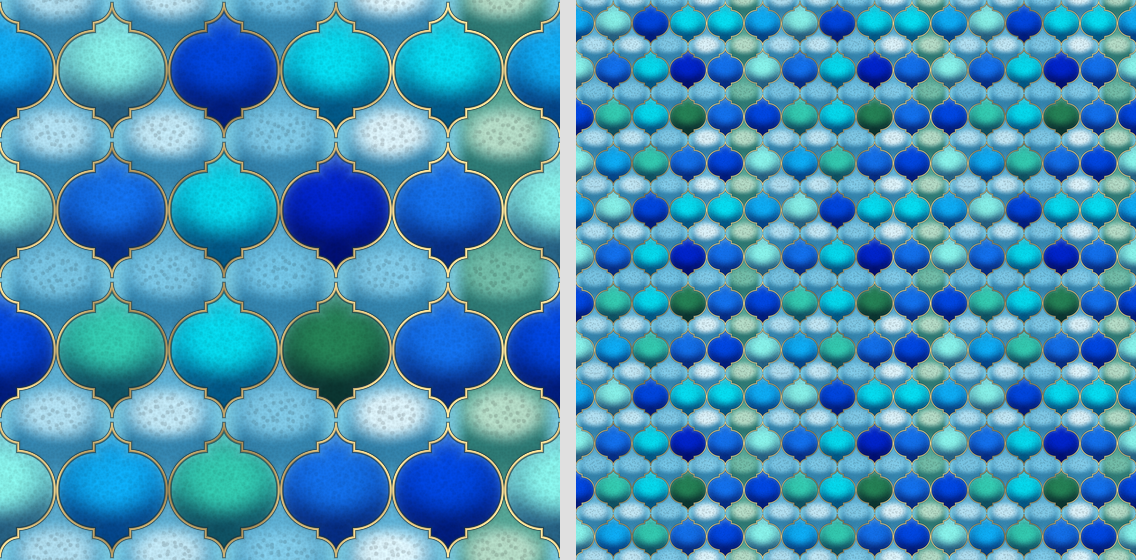
Left: one tile. Right: repeated 3 by 3.
Write a Shadertoy shader that draws this pattern.

```glsl
// Glazed ogee lantern tiles with gold outlines over a paler glazed ground, five across and four down.
const float TAU = 6.2831853;

vec2 hash2(vec2 p) {
    return fract(sin(vec2(dot(p, vec2(127.1, 311.7)), dot(p, vec2(269.5, 183.3)))) * 4375.85);
}

// Cellular noise wrapping over the unit square: distance to the nearest point
float cells(vec2 uv, float count) {
    vec2 p = uv * count, id = floor(p);
    float nearest = 2.0;
    for (int j = -1; j <= 1; j++)
        for (int i = -1; i <= 1; i++) {
            vec2 n = id + vec2(i, j);
            nearest = min(nearest, length(n + hash2(mod(n, count)) - p));
        }
    return nearest;
}

// Layered sines with whole frequencies, for cloudy glaze
float clouds(vec2 uv) {
    float sum = 0.0;
    for (float k = 1.0; k < 5.0; k++) {
        vec2 f = floor(vec2(3.0, 4.0) * k + 2.0 * sin(k * vec2(2.0, 5.0)));
        sum += sin(TAU * f.x * uv.x + k + 1.5 * sin(TAU * f.y * uv.y + k * k)) / k;
    }
    return sum * 0.5;
}

// Rounded belly, stepped shoulders and concave pointed spires
float lanternDistance(vec2 p) {
    p = abs(p);
    vec2 q = p - vec2(0.488, 0.350) + 0.34;
    float belly = length(max(q, 0.0)) + min(max(q.x, q.y), 0.0) - 0.34;
    float scoop = 0.1775 - length(p - vec2(0.176, 0.599));
    float spire = max(max(p.x - 0.163, p.y - 0.592), scoop);
    return min(belly, spire);
}

vec3 lanternGlaze(vec2 p, float d, int index) {
    const vec3 glazes[8] = vec3[8](
        vec3(0.0, 0.14, 0.80), vec3(0.0, 0.27, 0.87), vec3(0.07, 0.43, 0.91), vec3(0.05, 0.66, 0.94),
        vec3(0.02, 0.85, 0.93), vec3(0.52, 0.93, 0.90), vec3(0.20, 0.79, 0.69), vec3(0.14, 0.50, 0.33));
    // Rows run from the bottom up
    const int order[20] = int[20](5, 3, 6, 2, 1,  1, 6, 4, 7, 2,  5, 2, 4, 0, 2,  3, 5, 1, 4, 4);
    vec3 glaze = glazes[order[index]];
    float shade = smoothstep(0.12, 0.48, length((p - vec2(0.0, 0.10)) * vec2(0.95, 1.1)));
    float low = smoothstep(0.15, -0.35, p.y);
    vec3 col = mix(glaze, glaze * vec3(0.28, 0.40, 0.56), shade * (0.35 + 0.65 * low));
    // Pale haze in the upper spire and along the rim
    vec3 haze = mix(glaze, vec3(0.62, 0.89, 0.95), 0.65);
    col = mix(col, haze, 0.55 * smoothstep(0.25, 0.58, p.y));
    return mix(col, haze, 0.6 * exp(d * 24.0) * smoothstep(-0.5, 0.2, p.y));
}

vec3 groundGlaze(vec2 p, float column, float row, float cloud, float spots) {
    const float paleness[5] = float[5](0.6, 0.75, 0.15, 1.0, 0.75);
    float green = step(3.5, column);
    float pale = paleness[int(column)] * (row == 2.0 ? 0.15 : 1.0);
    vec3 light = mix(vec3(0.43, 0.75, 0.88), vec3(0.40, 0.72, 0.64), green);
    vec3 dark = mix(vec3(0.20, 0.51, 0.67), vec3(0.18, 0.48, 0.46), green);
    vec3 white = mix(vec3(0.85, 0.94, 0.97), vec3(0.80, 0.90, 0.82), green);
    // Soft bright core above a dark lower band
    float r = length((p - vec2(0.0, 0.06)) * vec2(0.85, 1.35)) + 0.025 * cloud;
    float core = 1.0 - smoothstep(0.14, 0.42, r);
    float band = smoothstep(0.25, -0.22, p.y) * smoothstep(-0.68, -0.3, p.y);
    vec3 col = mix(light, dark, 0.3 + 0.7 * band);
    col = mix(col, mix(light, white, pale), core);
    col *= 1.0 - 0.13 * spots * core;
    // Shared pale colour where neighbours meet
    return mix(col, vec3(0.50, 0.81, 0.90), 0.95 * smoothstep(0.30, 0.5, abs(p.x)));
}

void mainImage(out vec4 fragColor, in vec2 fragCoord) {
    vec2 uv = fragCoord / iResolution.xy;
    float pixel = 5.0 / min(iResolution.x, iResolution.y);
    vec2 grid = uv * vec2(5.0, 4.0);

    // Lanterns on the grid, ground tiles half a step away
    vec2 lanternId = vec2(floor(grid.x + 0.5), floor(grid.y));
    vec2 p = (grid - lanternId - vec2(0.0, 0.5)) * vec2(1.0, 1.25);
    lanternId = mod(lanternId, vec2(5.0, 4.0));
    vec2 groundId = vec2(floor(grid.x), floor(grid.y + 0.5));
    vec2 g = (grid - groundId - vec2(0.5, 0.0)) * vec2(1.0, 1.25);
    groundId = mod(groundId, vec2(5.0, 4.0));

    float d = lanternDistance(p);
    float cloud = clouds(uv);
    float spots = 1.0 - smoothstep(0.16, 0.38, cells(uv, 75.0));
    float grain = cells(uv, 190.0) - 0.45;

    vec3 ground = groundGlaze(g, groundId.x, groundId.y, cloud, spots);
    ground *= 1.0 - 0.12 * exp(-max(d, 0.0) * 45.0);
    vec3 lantern = lanternGlaze(p, d, int(lanternId.x + 5.0 * lanternId.y));
    lantern *= 1.0 - 0.05 * spots;
    vec3 col = mix(lantern, ground, smoothstep(-pixel, pixel, d));
    col *= 1.0 + 0.025 * cloud + 0.10 * grain;

    // Dark seat below a worn gold line, lit along its middle
    float seat = 1.0 - smoothstep(0.014, 0.016 + pixel, abs(d + 0.002));
    col = mix(col, vec3(0.10, 0.19, 0.22), 0.65 * seat);
    float tone = 0.68 - 0.30 * cos(TAU * (uv.x - 0.35)) + 0.14 * sin(TAU * (3.0 * uv.x + 7.0 * uv.y));
    vec3 gold = mix(vec3(0.47, 0.39, 0.24), vec3(0.94, 0.84, 0.57), clamp(tone, 0.0, 1.0));
    gold *= 1.1 - 0.3 * smoothstep(0.002, 0.012, abs(d - 0.002));
    float line = 1.0 - smoothstep(0.010 - 0.5 * pixel, 0.010 + 0.5 * pixel, abs(d));
    fragColor = vec4(mix(col, gold, line), 1.0);
}
```
